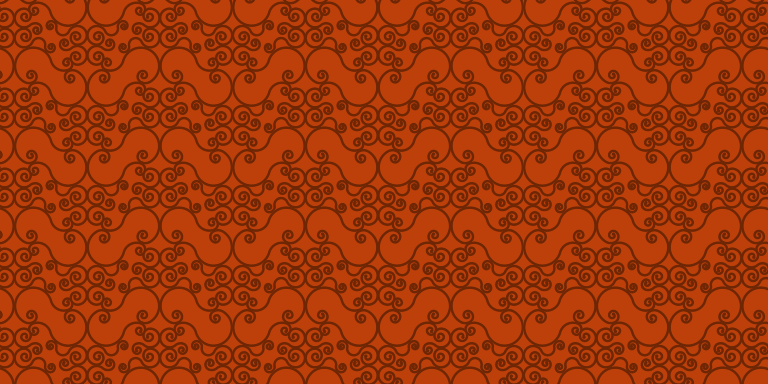
Give the GLSL for this pattern, as a Shadertoy shader.

```glsl
// Wrought scrollwork: dark curling lines on a burnt orange ground.
// A pen traces chains of tangent arcs that end in spirals; each cell holds
// the strokes and their half-turn, and neighbouring columns are mirrored.

const float UNITS_PER_HEIGHT = 576.0;
const vec2 CELL = vec2(109.1, 120.0);
const vec2 CELL_CENTRE = vec2(512.5, 341.0);
const float HALF_WIDTH = 1.85;
const float TIP_RADIUS = 2.5;
const vec3 GROUND = vec3(0.74, 0.25, 0.04);
const vec3 LINE = vec3(0.43, 0.15, 0.02);

struct Pen {
    vec2 pos;
    float heading;
    float dist;   // nearest distance to the line drawn so far
};

Pen startPen(vec2 pos, float degrees) {
    return Pen(pos, radians(degrees), 1e4);
}

vec2 leftOf(float heading) {
    return vec2(-sin(heading), cos(heading));
}

// Moves the pen along an arc; a positive radius turns left, a negative right.
void arc(inout Pen pen, vec2 q, float radius, float degrees) {
    float side = sign(radius);
    float turn = radians(degrees);
    vec2 centre = pen.pos + radius * leftOf(pen.heading);
    vec2 toPoint = q - centre;
    vec2 middle = -side * leftOf(pen.heading + side * turn * 0.5);
    float len = length(toPoint);
    if (dot(toPoint, middle) >= len * cos(turn * 0.5))
        pen.dist = min(pen.dist, abs(len - abs(radius)));
    pen.heading += side * turn;
    pen.pos = centre - radius * leftOf(pen.heading);
}

// Winds into a spiral with a rounded tip and returns the stroke's distance.
float curl(Pen pen, vec2 q, float radius) {
    for (int i = 0; i < 4; i++) {
        arc(pen, q, radius, 120.0);
        radius *= 0.7;
    }
    return min(pen.dist - HALF_WIDTH, length(q - pen.pos) - TIP_RADIUS);
}

// Large bulb: one arm wraps inward, the other swings out across the cell.
float bulb(vec2 q, vec2 top, float radius) {
    Pen inner = startPen(top, 180.0);
    arc(inner, q, radius, 150.0);
    arc(inner, q, 14.0, 60.0);
    Pen outer = startPen(top, 0.0);
    arc(outer, q, -radius, 74.0);
    arc(outer, q, 20.0, 94.0);
    return min(curl(inner, q, 9.0), curl(outer, q, 9.0));
}

// Small left lobe whose tail rises over an arch before curling.
float archedLobe(vec2 q, vec2 side, float radius) {
    Pen inner = startPen(side, 90.0);
    arc(inner, q, -radius, 90.0);
    Pen tail = startPen(side, 270.0);
    arc(tail, q, radius, 155.0);
    arc(tail, q, -10.0, 165.0);
    arc(tail, q, 8.0, 100.0);
    return min(curl(inner, q, -10.0), curl(tail, q, 6.5));
}

// Small right lobe with a short tail curling upward.
float shortLobe(vec2 q, vec2 side, float radius) {
    Pen inner = startPen(side, 270.0);
    arc(inner, q, -radius, 90.0);
    Pen tail = startPen(side, 90.0);
    arc(tail, q, radius, 130.0);
    arc(tail, q, -12.0, 60.0);
    return min(curl(inner, q, -10.0), curl(tail, q, -8.0));
}

float strokes(vec2 q) {
    float d = bulb(q, vec2(-26.0, 43.5), 27.5);
    d = min(d, archedLobe(q, vec2(-54.0, 58.0), 14.0));
    return min(d, shortLobe(q, vec2(54.0, 32.0), 14.0));
}

// Repeats the cell, mirrors odd columns and adds the half-turned strokes.
float scrollwork(vec2 p) {
    vec2 cell = floor(p / CELL + 0.5);
    vec2 q = p - cell * CELL;
    if (mod(cell.x, 2.0) > 0.5) q.x = -q.x;
    if (q.y < 0.0) q = -q;
    vec2 turned = vec2(0.0, q.y < CELL.y * 0.25 ? 0.0 : CELL.y) - q;
    return min(strokes(q), strokes(turned));
}

void mainImage(out vec4 fragColor, in vec2 fragCoord) {
    float pixel = UNITS_PER_HEIGHT / iResolution.y;
    float d = scrollwork(fragCoord * pixel - CELL_CENTRE);
    float ink = 1.0 - smoothstep(-0.6 * pixel, 0.6 * pixel, d);
    fragColor = vec4(mix(GROUND, LINE, ink), 1.0);
}
```
